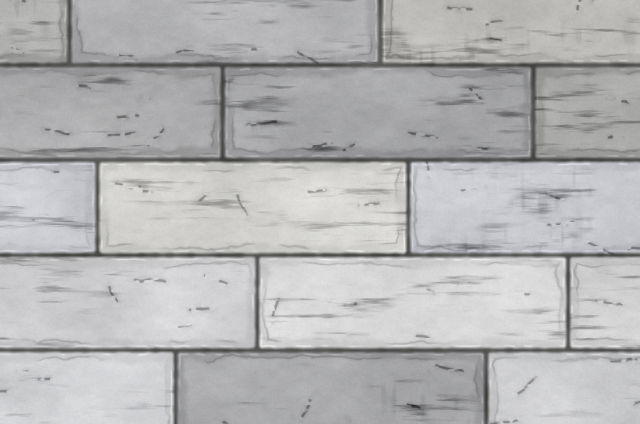
Reproduce this texture procedurally as a Shadertoy shader.

```glsl
const vec2 PITCH = vec2(0.733, 0.2242);
const float FIRST_JOINT = 0.174;

// Per course, bottom to top: position of the first upright joint
const float SHIFT[5] = float[5](0.414, 0.607, 0.230, 0.525, 0.164);

// Brightness of the bricks, left to right in each course
const float TONE[15] = float[15](
    0.83, 0.67, 0.80,
    0.81, 0.84, 0.83,
    0.81, 0.83, 0.80,
    0.67, 0.66, 0.67,
    0.69, 0.71, 0.73);

float hash(vec2 p) {
    vec3 q = fract(p.xyx * 0.1031);
    q += dot(q, q.yzx + 33.33);
    return fract((q.x + q.y) * q.z);
}

float noise(vec2 p) {
    vec2 i = floor(p), f = fract(p);
    f = f * f * (3.0 - 2.0 * f);
    return mix(mix(hash(i), hash(i + vec2(1, 0)), f.x),
               mix(hash(i + vec2(0, 1)), hash(i + vec2(1, 1)), f.x), f.y);
}

float fbm(vec2 p) {
    float sum = 0.0, gain = 0.5;
    for (int i = 0; i < 4; i++) {
        sum += gain * noise(p);
        p = p * 2.03 + 17.1;
        gain *= 0.5;
    }
    return sum / 0.9375;
}

float roundBox(vec2 p, vec2 halfSize, float radius) {
    vec2 q = abs(p) - halfSize + radius;
    return length(max(q, 0.0)) + min(max(q.x, q.y), 0.0) - radius;
}

float segment(vec2 p, vec2 a, vec2 b) {
    vec2 ab = b - a;
    return length(p - a - ab * clamp(dot(p - a, ab) / dot(ab, ab), 0.0, 1.0));
}

void mainImage(out vec4 fragColor, in vec2 fragCoord) {
    vec2 uv = fragCoord / iResolution.y;
    float pixel = 1.0 / iResolution.y;

    // Brick layout
    float y = (uv.y - FIRST_JOINT) / PITCH.y;
    int course = clamp(int(floor(y)) + 1, 0, 4);
    float x = (uv.x - SHIFT[course]) / PITCH.x;
    int column = clamp(int(floor(x)) + 1, 0, 2);
    vec2 p = (fract(vec2(x, y)) - 0.5) * PITCH;
    vec2 id = vec2(floor(x), floor(y)) + 20.0;
    vec2 seed = id * vec2(7.31, 13.7);

    // Base tint, from warm cream to cool lilac
    float tone = TONE[course * 3 + column];
    float dark = 1.0 - smoothstep(0.68, 0.78, tone);
    float tint = hash(id + 3.0) - 0.45;
    vec3 color = tone + tint * vec3(-0.012, -0.004, 0.035) * (1.0 - 0.6 * dark);

    // Cloudy glaze and fine grain
    color += 0.13 * (fbm(uv * vec2(5.0, 8.0) + seed) - 0.5);
    color += 0.05 * (fbm(uv * vec2(40.0, 65.0) + seed) - 0.5);
    color += 0.025 * (noise(uv * 330.0) - 0.5);

    // Brushed streaks, gathered in patches
    float patches = smoothstep(0.42, 0.7, fbm(uv * vec2(5.0, 13.0) + seed + 40.0));
    float streaks = smoothstep(0.55, 0.85, fbm(uv * vec2(9.0, 75.0) + seed));
    color -= 0.26 * patches * streaks;
    float upright = smoothstep(0.6, 0.85, noise(uv * vec2(75.0, 14.0) + seed));
    color -= 0.06 * upright * patches * step(0.6, hash(id + 8.0));

    // Scratches and soft smudges
    for (int i = 0; i < 6; i++) {
        vec2 k = id + float(i) * 5.7;
        vec2 c = (vec2(hash(k), hash(k + 31.0)) - 0.5) * PITCH * 0.88;
        float angle = (hash(k + 52.0) - 0.5) * (i < 4 ? 0.5 : 2.6);
        vec2 reach = vec2(cos(angle), sin(angle)) * mix(0.008, 0.035, hash(k + 71.0));
        vec2 warp = 0.007 * vec2(noise(uv * 55.0), noise(uv * 45.0 + 9.0));
        float d = segment(p + warp, c - reach, c + reach);
        float broken = smoothstep(0.3, 0.65, noise(uv * vec2(90.0, 140.0) + seed));
        color -= 0.22 * broken * (1.0 - smoothstep(0.0005, 0.003 + pixel, d));
        color -= 0.05 * broken * (1.0 - smoothstep(0.0, 0.016, d));
    }

    // Worn rim with an uneven inner outline
    float wobble = 0.0022 * (noise(uv * 60.0) - 0.5);
    float edge = roundBox(p, PITCH * 0.5 - 0.003, 0.009) + wobble;
    float depth = -edge + 0.032 * (fbm(uv * vec2(16.0, 20.0) + seed) - 0.5);
    float rim = 1.0 - smoothstep(0.012, 0.03, depth);
    color *= 1.0 - rim * mix(0.055, 0.11, dark);
    float outline = 1.0 - smoothstep(0.0, 0.005, abs(depth - 0.018));
    color *= 1.0 - 0.14 * outline * smoothstep(0.35, 0.7, noise(uv * 17.0 + seed));

    // Chipped pale lip, then shadow toward the joint
    float lip = 1.0 - smoothstep(0.0, 0.004, abs(edge + 0.007));
    color += 0.09 * lip * smoothstep(0.4, 0.75, noise(uv * 48.0 + seed));
    color *= mix(0.72, 1.0, smoothstep(0.0, 0.007, -edge));

    // Dark open joints, dustier in places
    vec3 joint = vec3(0.2, 0.2, 0.19) + 0.2 * fbm(uv * 13.0);
    color = mix(color, joint, smoothstep(-0.001 - pixel, 0.001 + pixel, edge));

    fragColor = vec4(clamp(color, 0.0, 1.0), 1.0);
}
```
